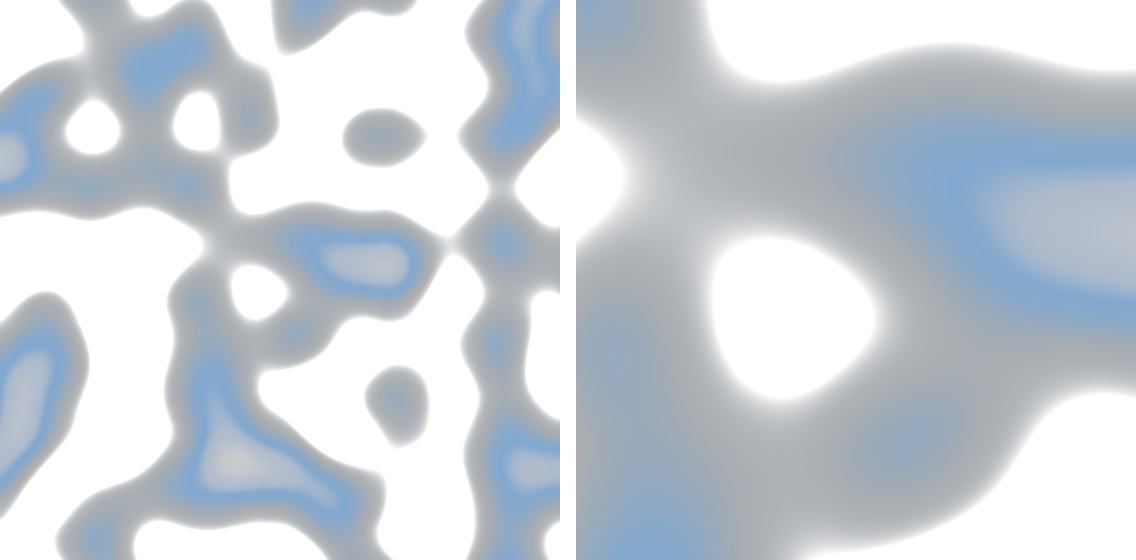
Left: the whole. Right: its middle third, enlarged.
Write a Shadertoy shader that draws this background.

```glsl
const float CELLS = 5.5;        // noise cells across the canvas height
const float SHORE = -0.045;     // noise level where the white begins
const float EDGE_FADE = 0.04;   // height over which white sinks into gray

const vec3 WHITE = vec3(1.0);
const vec3 GRAY  = vec3(0.655, 0.67, 0.685);
const vec3 BLUE  = vec3(0.515, 0.66, 0.81);
const vec3 MIST  = vec3(0.69, 0.735, 0.80);
const vec3 ASH   = vec3(0.80, 0.80, 0.80);

float hash(vec2 p) {
    vec3 q = fract(p.xyx * vec3(0.1031, 0.1030, 0.0973));
    q += dot(q, q.yzx + 33.33);
    return fract((q.x + q.y) * q.z);
}

// Contribution of one lattice corner with a random unit gradient
float cornerSlope(vec2 corner, vec2 p) {
    float angle = 6.28319 * hash(corner);
    return dot(vec2(cos(angle), sin(angle)), p - corner);
}

float gradientNoise(vec2 p) {
    vec2 cell = floor(p);
    vec2 f = p - cell;
    vec2 w = f * f * f * (f * (f * 6.0 - 15.0) + 10.0);
    float low = mix(cornerSlope(cell, p), cornerSlope(cell + vec2(1, 0), p), w.x);
    float high = mix(cornerSlope(cell + vec2(0, 1), p), cornerSlope(cell + vec2(1, 1), p), w.x);
    return mix(low, high, w.y);
}

// Height ramp: white shore, gray body, blue band, pale core
vec3 heightColor(float height) {
    vec3 color = mix(GRAY, BLUE, smoothstep(0.12, 0.34, height));
    color = mix(color, MIST, smoothstep(0.34, 0.46, height));
    color = mix(color, ASH, smoothstep(0.46, 0.62, height));
    return mix(color, WHITE, exp(-max(height, 0.0) / EDGE_FADE));
}

void mainImage(out vec4 fragColor, in vec2 fragCoord) {
    vec2 uv = fragCoord / iResolution.y;
    float height = gradientNoise(uv * CELLS + vec2(17.3, 42.6)) - SHORE;
    fragColor = vec4(heightColor(height), 1.0);
}
```
